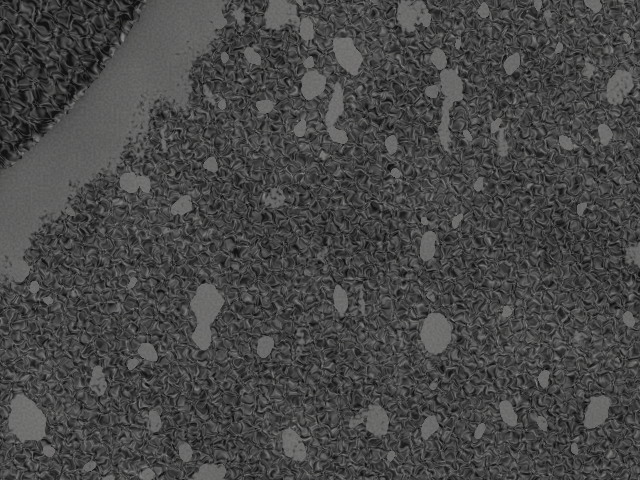
Give the GLSL for this texture, as a Shadertoy shader.

```glsl
// A grey, crumbly fibre crust worn through to smooth bare patches, with the
// frayed edge of a dark folded cloth in the upper left corner. Warped gradient
// noise forms the crust; jittered cells scatter the patches that open it.

const float BARE_TONE = 0.425;
const float CRUST_TONE = 0.262;
const float CLOTH_TONE = 0.205;
const vec3 WARM_GREY = vec3(1.006, 1.0, 0.994);

vec2 hash22(vec2 p) {
    vec3 q = fract(p.xyx * vec3(0.1031, 0.103, 0.0973));
    q += dot(q, q.yzx + 33.33);
    return fract((q.xx + q.yz) * q.zy);
}

float cornerSlope(vec2 cell, vec2 offset) {
    float angle = 6.2832 * hash22(cell).x;
    return dot(vec2(cos(angle), sin(angle)), offset);
}

float gradientNoise(vec2 p) {
    vec2 i = floor(p), f = fract(p);
    vec2 u = f * f * f * (f * (f * 6.0 - 15.0) + 10.0);
    vec2 e = vec2(1.0, 0.0);
    float low = mix(cornerSlope(i, f), cornerSlope(i + e, f - e), u.x);
    float high = mix(cornerSlope(i + e.yx, f - e.yx),
                     cornerSlope(i + e.xx, f - e.xx), u.x);
    return mix(low, high, u.y);
}

vec2 noisePair(vec2 p) {
    return vec2(gradientNoise(p), gradientNoise(p + 47.3));
}

// Side-lit crumbs and thin curled threads, centred on zero
float fibreRelief(vec2 p) {
    vec2 q = p + 1.3 * noisePair(p * 0.55);
    vec2 toLight = vec2(0.22, 0.3);
    float lit = gradientNoise(q - toLight) - gradientNoise(q + toLight);
    float thread = max(0.0, 1.0 - 5.0 * abs(gradientNoise(q * 0.9 + 19.7)));
    float crumbs = gradientNoise(q * 1.9 + 61.1);
    return 0.15 * lit + 0.09 * (thread - 0.33) + 0.19 * crumbs;
}

// Scattered, slightly tall ovals; some are only half worn through
float wornSpots(vec2 p, float cellSize, float density, vec2 radii, float seed) {
    float cover = 0.0;
    for (int j = -1; j <= 1; j++) {
        for (int i = -1; i <= 1; i++) {
            vec2 id = floor(p / cellSize) + vec2(i, j);
            vec2 centre = (id + 0.12 + 0.76 * hash22(id + seed)) * cellSize;
            vec2 shape = hash22(id + seed + 71.0);
            vec2 wear = hash22(id + seed + 133.0);
            vec2 d = (p - centre) * vec2(1.12, 0.84);
            d.x += d.y * (shape.y - 0.5) * 0.8;
            float r = length(d) / mix(radii.x, radii.y, shape.x * shape.x);
            float oval = 1.0 - smoothstep(0.82, 1.2, r);
            cover = max(cover, oval * step(wear.x, density) * mix(0.5, 1.0, sqrt(wear.y)));
        }
    }
    return cover;
}

// Signed distance to the bowed cloth edge, negative on the cloth
float clothDistance(vec2 p) {
    vec2 fromStart = p - vec2(0.0, 0.635);
    float along = clamp(dot(fromStart, vec2(0.647, 0.762)) / 0.479, 0.0, 1.0);
    float bow = 0.024 * sin(3.1416 * along);
    return dot(fromStart, vec2(0.762, -0.647)) - bow;
}

float bell(float x, float width) {
    return exp(-x * x / (width * width));
}

void mainImage(out vec4 fragColor, in vec2 fragCoord) {
    vec2 uv = fragCoord / iResolution.y;
    float clumps = gradientNoise(uv * 32.0);
    float drift = gradientNoise(uv * 5.0 + 8.0);
    float grit = gradientNoise(uv * 120.0 + 5.0);
    float dust = gradientNoise(uv * 190.0);

    // Wear: large and small spots, tall faint streaks, and a strip by the cloth
    vec2 ragged = uv + 0.007 * noisePair(uv * 42.0) + 0.014 * noisePair(uv * 17.0);
    float wear = wornSpots(ragged, 0.17, 0.6, vec2(0.02, 0.05), 3.0);
    wear = max(wear, wornSpots(ragged, 0.085, 0.36, vec2(0.009, 0.021), 29.0));
    float streaks = gradientNoise(ragged * vec2(17.0, 6.0) + 3.7);
    wear = max(wear, smoothstep(0.3, 0.55, streaks + 0.12 * (uv.y - 0.6)) * 0.8);
    float edge = clothDistance(uv);
    float strip = 1.0 - smoothstep(0.06, 0.23, edge + 0.1 * streaks + 0.05 * clumps);
    wear = max(wear, strip);
    float bare = smoothstep(0.32, 0.68, wear + 0.4 * grit + 0.15 * clumps);

    // Crust, darkened under the rims of the openings
    float rim = 4.0 * wear * (1.0 - wear);
    float crust = CRUST_TONE + fibreRelief(uv * 95.0) + 0.06 * clumps + 0.05 * drift;
    crust -= 0.025 * rim;
    float smoothTone = BARE_TONE + 0.05 * dust + 0.04 * drift - 0.05 * strip;
    float tone = mix(crust, smoothTone, bare);

    // Cloth: soft shadow outside, bright fray, dark seam and slanted pile inside
    float frayed = edge + 0.006 * gradientNoise(uv * 60.0) + 0.005 * grit;
    tone -= 0.07 * exp(-max(frayed, 0.0) / 0.018);
    vec2 pile = vec2(dot(uv, vec2(0.762, -0.647)), dot(uv, vec2(0.647, 0.762)));
    float cloth = CLOTH_TONE + 1.1 * fibreRelief(pile * vec2(64.0, 88.0)) + 0.08 * clumps;
    cloth += 0.09 * bell(frayed + 0.006, 0.006) - 0.09 * bell(frayed + 0.024, 0.008);
    float softness = max(0.0015, 0.75 / iResolution.y);
    tone = mix(cloth, tone, smoothstep(-softness, softness, frayed));

    fragColor = vec4(clamp(tone, 0.07, 0.62) * WARM_GREY, 1.0);
}
```
